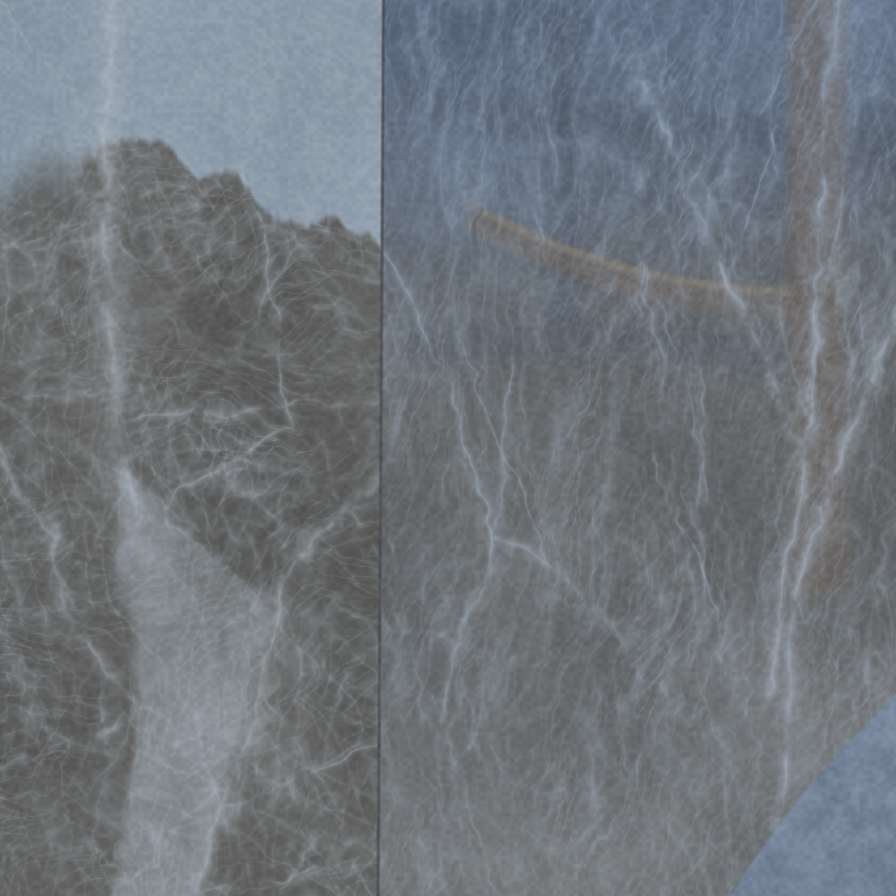
Write a Shadertoy shader that draws this texture.

```glsl
float hash(vec2 p) {
  p = fract(p * vec2(123.34, 345.45));
  p += dot(p, p + 34.35);
  return fract(p.x * p.y);
}

float noise(vec2 p) {
  vec2 i = floor(p), f = fract(p);
  f = f * f * (3. - 2. * f);
  return mix(mix(hash(i), hash(i + vec2(1, 0)), f.x),
             mix(hash(i + vec2(0, 1)), hash(i + 1.), f.x), f.y);
}

float fbm(vec2 p) {
  float sum = 0., amp = .5;
  for (int i = 0; i < 5; i++) {
    sum += amp * noise(p);
    p = mat2(1.6, 1.2, -1.2, 1.6) * p + 7.3;
    amp *= .5;
  }
  return sum;
}

// Patchy layers of thin fibres fanned around a lean angle
float mesh(vec2 p, float lean, float spread, vec2 patches) {
  float sum = 0.;
  for (int i = 0; i < 8; i++) {
    float k = float(i), a = lean + spread * (k / 7. - .5), c = cos(a), s = sin(a);
    float n = noise(mat2(c, s, -s, c) * p * vec2(48, 8) * (1. + .2 * k) + k * 5.7);
    sum += pow(1. - abs(2. * n - 1.), 6.) * smoothstep(.3, .7, noise(p * patches + k * 7.3));
  }
  return sum;
}

float box(vec2 p, vec2 lo, vec2 hi, float soft) {
  vec2 m = smoothstep(lo - soft, lo + soft, p) * (1. - smoothstep(hi - soft, hi + soft, p));
  return m.x * m.y;
}

float vein(vec2 p, vec2 a, vec2 b, float width) {
  vec2 ab = b - a;
  float t = clamp(dot(p - a, ab) / dot(ab, ab), 0., 1.);
  return exp(-length(p - a - t * ab) / width);
}

float path(vec2 p, vec2 a, vec2 b, vec2 c, vec2 d, float width) {
  return max(vein(p, a, b, width), max(vein(p, b, c, width), vein(p, c, d, width)));
}

// Scattered veins; spread is the range of angles around the vertical
float strands(vec2 p, vec2 lo, vec2 hi, float spread, float seed) {
  float sum = 0.;
  for (int i = 0; i < 36; i++) {
    vec2 k = vec2(float(i) + .37, seed);
    vec2 mid = mix(lo, hi, vec2(hash(k), hash(k + 3.1)));
    float angle = (hash(k + 5.7) - .42) * spread;
    vec2 arm = vec2(sin(angle), cos(angle)) * mix(.03, .13, hash(k + 9.2));
    sum += vein(p, mid - arm, mid + arm, mix(.0014, .0035, hash(k + 2.6))) * mix(.3, .9, hash(k + 8.4));
  }
  return min(sum, 1.);
}

vec3 leftSlab(vec2 p, vec2 w, float cloud, float tear) {
  vec3 brown = vec3(.36, .362, .355), pale = vec3(.58, .61, .64), sky = vec3(.55, .61, .67);
  float ridge = .85 - (p.x < .12 ? .75 : .43) * abs(p.x - .12);
  ridge += .06 * (fbm(vec2(p.x * 22., 3)) - .5) + .025 * exp(-pow(abs(p.x - .26) / .03, 2.));
  float soft = mix(.05, .006, smoothstep(.06, .12, p.x));
  float lit = smoothstep(-soft, soft, p.y - ridge);
  vec3 col = mix(brown + .12 * (cloud - .5), sky + .12 * (cloud - .5), lit);

  // Broad pale wedge
  float lo = .12 + .03 * sin(clamp(w.y, 0., .45) * 7.);
  float hi = w.y < .31 ? mix(.225, .305, w.y / .31) : mix(.305, .14, (w.y - .31) / .16);
  float wedge = smoothstep(-.008, .014, w.x - lo) * smoothstep(-.008, .014, hi - w.x);
  col = mix(col, pale, wedge * (.25 + .6 * cloud));

  // Crossing fibres and veins
  pale += vec3(.04, .05, .06) * max(lit, wedge);
  col = mix(col, pale, min(mesh(w, .3, 2.8, vec2(10)) * .23, .75) * (1. - .35 * lit));
  col = mix(col, pale, strands(w, vec2(0), vec2(.42, .95), 2.6, 4.) * tear * .75);
  float trunk = path(w, vec2(.135, 1), vec2(.115, .8), vec2(.125, .55), vec2(.15, .4), .012);
  float branch = path(w, vec2(.43, .49), vec2(.315, .35), vec2(.28, .18), vec2(.22, 0), .007);
  float side = path(w, vec2(0, .49), vec2(.06, .4), vec2(.09, .3), vec2(.155, .2), .005);
  float cross = path(w, vec2(.14, .53), vec2(.25, .53), vec2(.34, .56), vec2(.43, .55), .004);
  float fan = path(w, vec2(.18, .43), vec2(.33, .53), vec2(.29, .73), vec2(.26, .81), .003);
  float web = max(max(trunk, branch), max(side, max(cross, fan)) * .8);
  return mix(col, pale + .02, web * (.25 + .65 * tear));
}

vec3 rightSlab(vec2 p, vec2 w, float cloud, float tear) {
  vec3 grey = vec3(.393, .403, .408), blue = vec3(.365, .42, .505), pale = vec3(.57, .615, .665);
  vec3 wood = vec3(.42, .39, .37), shade = vec3(.325, .36, .415);
  float high = smoothstep(.5, 1., p.y + .25 * (cloud - .5));
  vec3 col = mix(grey, blue, high) + .12 * (cloud - .5);
  col += .03 * smoothstep(.38, .15, p.y);

  // Dim reflected furniture
  vec2 bow = p + vec2(0, .25 * (p.x - .6) * (p.x - .6));
  col = mix(col, shade, .5 * box(bow, vec2(.53, .85), vec2(1, .89), .012));
  col = mix(col, shade, .5 * box(p, vec2(.61, .64), vec2(.65, 1), .012));
  col = mix(col, shade, .35 * box(bow, vec2(.44, .6), vec2(.9, .64), .02));
  col = mix(col, wood, .7 * box(p, vec2(.88, .335), vec2(.945, 1.1), .012));
  vec2 rail = p - vec2(0, .67 + .72 * (.89 - p.x) * (.89 - p.x));
  col = mix(col, wood, .7 * box(rail, vec2(.52, -.025), vec2(.89, .008), .009));
  col = mix(col, vec3(.53, .49, .44), .6 * box(rail, vec2(.54, 0), vec2(.88, .009), .004));

  // Steep fibres, then the main veins
  pale += vec3(-.02, .01, .05) * high;
  col = mix(col, pale, min(mesh(w, .15, .9, vec2(15, 6)) * .2, .7));
  col = mix(col, pale, strands(w, vec2(.43, .05), vec2(.95, 1), .9, 11.) * tear * .75);
  float slant = path(w, vec2(.72, .9), vec2(.77, .78), vec2(.82, .66), vec2(.89, .5), .006);
  float tall = path(w, vec2(.94, 1), vec2(.92, .74), vec2(.89, .45), vec2(.855, .22), .006);
  float fork = path(w, vec2(1, .66), vec2(.92, .45), vec2(.875, .26), vec2(.88, .08), .006);
  float crack = path(w, vec2(.43, .72), vec2(.5, .57), vec2(.545, .4), vec2(.49, .2), .003);
  float bolt = path(w, vec2(.55, .4), vec2(.62, .37), vec2(.68, .3), vec2(.73, .24), .005);
  float web = max(max(slant, max(tall, fork)), max(crack, bolt) * .75);
  return mix(col, pale + .03, web * (.2 + .7 * tear));
}

void mainImage(out vec4 fragColor, in vec2 fragCoord) {
  vec2 p = fragCoord / iResolution.xy;
  vec2 w = p + .035 * (vec2(fbm(p * 9.), fbm(p * 9. + 31.)) - .48);
  w += .008 * (vec2(noise(p * 60.), noise(p * 60. + 17.)) - .5);
  float cloud = fbm(p * vec2(7, 5) + 2.), seam = p.x - .422 - .006 * p.y;
  float tear = smoothstep(.25, .65, fbm(p * vec2(50, 22)));
  vec3 col = seam < 0. ? leftSlab(p, w, cloud, tear) : rightSlab(p, w, cloud, tear);

  // Dark joint
  col = mix(col, vec3(.29, .3, .32), .8 * smoothstep(.003, .0005, abs(seam)));

  // Blue ledge
  float ledge = p.x - .815 - .82 * p.y + .012 * sin(p.y * 14.);
  vec3 stone = vec3(.45, .51, .59) + .15 * (fbm(p * 45.) - .5);
  col = mix(col, stone, smoothstep(-.003, .003, ledge));
  col += .05 * (noise(p * 210.) - .5);
  fragColor = vec4(col, 1);
}
```
